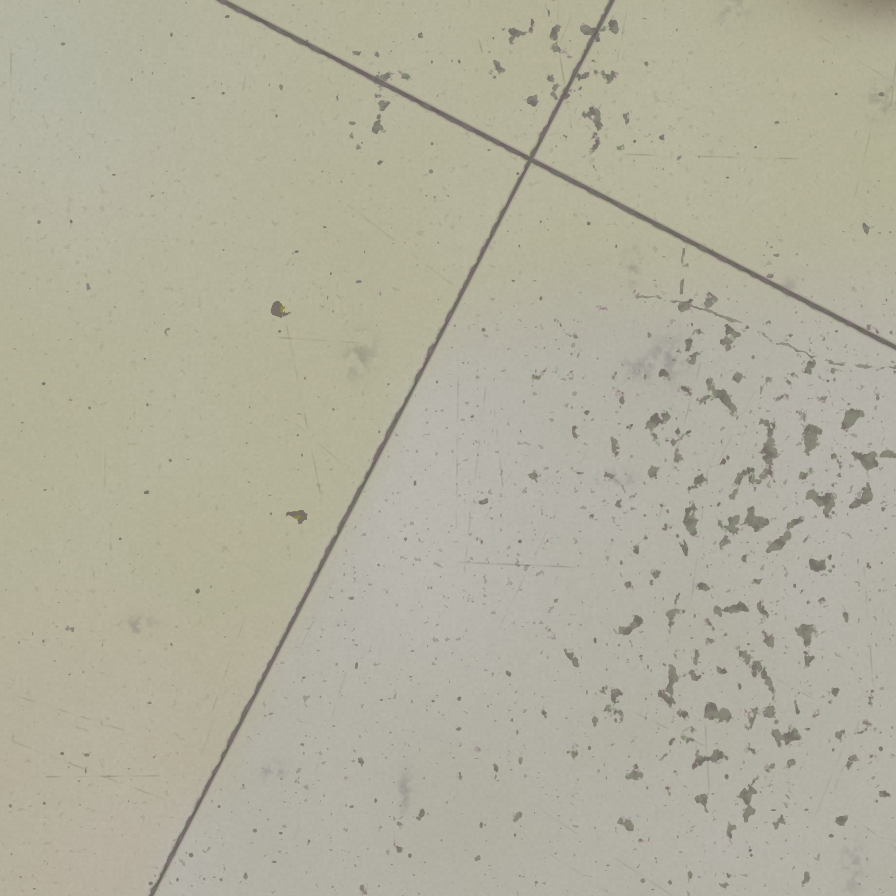
Reproduce this texture procedurally as a WebGL 2 fragment shader.

```glsl
#version 300 es
precision highp float;
// Worn, pale painted concrete floor with two crossing joints, chips and scratches.

uniform vec2 u_resolution;
out vec4 fragColor;

vec2 hash2(vec2 p) {
  vec3 q = fract(vec3(p.xyx) * vec3(0.1031, 0.1030, 0.0973));
  q += dot(q, q.yzx + 33.33);
  return fract((q.xx + q.yz) * q.zy);
}

float cornerRamp(vec2 cell, vec2 f, vec2 corner) {
  return dot(hash2(cell + corner + 57.0) * 2.0 - 1.0, f - corner);
}

float gradientNoise(vec2 p) {
  vec2 i = floor(p), f = p - i;
  vec2 u = f * f * f * (f * (f * 6.0 - 15.0) + 10.0);
  return mix(mix(cornerRamp(i, f, vec2(0, 0)), cornerRamp(i, f, vec2(1, 0)), u.x),
             mix(cornerRamp(i, f, vec2(0, 1)), cornerRamp(i, f, vec2(1, 1)), u.x), u.y);
}

float fbm(vec2 p) {
  float sum = 0.0, gain = 1.0;
  for (int i = 0; i < 4; i++) {
    sum += gain * gradientNoise(p);
    p = mat2(1.6, 1.2, -1.2, 1.6) * p + 13.7;
    gain *= 0.5;
  }
  return sum;
}

float blob(vec2 p, vec2 center, vec2 radius) {
  vec2 d = (p - center) / radius;
  return exp(-dot(d, d));
}

float segment(vec2 p, vec2 a, vec2 b) {
  vec2 d = b - a;
  return length(p - a - d * clamp(dot(p - a, d) / dot(d, d), 0.0, 1.0));
}

// Tiny uneven pits, one at most per cell.
float specks(vec2 p, float cells, float chance, float soft) {
  vec2 cell = floor(p * cells);
  vec2 spot = hash2(cell + 5.0), pick = hash2(cell + 91.0);
  vec2 d = fract(p * cells) - mix(vec2(0.25), vec2(0.75), spot);
  d *= mix(vec2(0.7, 1.5), vec2(1.5, 0.7), spot.y);
  float radius = mix(0.04, 0.10, pick.y * pick.y) + 0.07 * gradientNoise(p * cells * 6.0);
  return step(pick.x, chance) * (1.0 - smoothstep(-soft, soft, (length(d) - radius) / cells));
}

void main() {
  vec2 p = gl_FragCoord.xy / u_resolution;
  float soft = max(0.7 / u_resolution.y, 0.0009);
  float cloud = fbm(p * 3.0 + 4.0);
  float grit = fbm(p * 70.0);

  // Joint frame: x runs across the steep joint, y across the long one.
  vec2 fromCross = p - vec2(0.592, 0.822);
  vec2 joint = vec2(dot(fromCross, vec2(0.889, -0.458)), dot(fromCross, vec2(0.458, 0.889)));

  // Olive paint fading to grey in the lower right slab.
  float grey = smoothstep(-0.025, 0.035, joint.x + 0.04 * cloud)
             * (1.0 - smoothstep(0.52, 0.70, p.y + 0.08 * cloud - 0.08 * p.x));
  vec3 olive = mix(vec3(0.705, 0.68, 0.61), vec3(0.705, 0.695, 0.598), smoothstep(0.0, 0.5, p.y));
  vec3 color = mix(olive, vec3(0.70, 0.69, 0.648), grey);
  color += vec3(0.022, 0.018, 0.04) * cloud + 0.01 * grit + 0.022 * gradientNoise(p * 230.0);
  color += vec3(0.0, 0.01, 0.04) * blob(p, vec2(0.06, 0.93), vec2(0.17));
  color += vec3(0.02, 0.02, 0.025) * blob(p, vec2(0.46, 0.45), vec2(0.10, 0.18)) * grey;
  color -= vec3(0.20, 0.22, 0.20) * blob(p, vec2(1.0, 1.02), vec2(0.10, 0.045));

  // Faint scuffs.
  for (int i = 0; i < 12; i++) {
    vec2 place = hash2(vec2(float(i), 17.0)), size = hash2(vec2(float(i), 43.0));
    float scuff = blob(p + 0.012 * grit, place, mix(vec2(0.008), vec2(0.03), size));
    color -= vec3(0.09, 0.095, 0.07) * scuff * smoothstep(-0.3, 0.4, grit);
  }

  // Broken hairline scratches, mostly steep, some shallow.
  for (int i = 0; i < 42; i++) {
    vec2 start = hash2(vec2(float(i), 7.0)), pick = hash2(vec2(float(i), 29.0));
    float angle = (i % 3 == 0 ? -0.35 : 1.45) + 0.8 * (pick.x - 0.5);
    vec2 end = start + vec2(cos(angle), sin(angle)) * mix(0.04, 0.24, pick.y);
    float mark = 1.0 - smoothstep(0.0, 2.0 * soft, segment(p + 0.0015 * cloud, start, end));
    color -= mark * mix(0.03, 0.09, pick.x) * smoothstep(-0.2, 0.3, gradientNoise(p * 45.0 + float(i)));
  }

  // Chips crowd into a few worn patches and thin out across the right side.
  float wear = blob(p, vec2(0.84, 0.50), vec2(0.17, 0.13)) + blob(p, vec2(0.63, 0.95), vec2(0.10, 0.10))
             + 0.9 * blob(p, vec2(0.43, 0.89), vec2(0.06, 0.07))
             + 0.72 * blob(p, vec2(0.82, 0.20), vec2(0.19, 0.15))
             + 0.7 * blob(p, vec2(0.69, 0.84), vec2(0.08, 0.05))
             + blob(p, vec2(0.76, 0.67), vec2(0.05, 0.025))
             + 0.35 * grey;
  float limit = mix(0.72, 0.245, min(wear, 1.0));
  vec2 bent = p + 0.006 * vec2(gradientNoise(p * 30.0), gradientNoise(p * 30.0 + 40.0));
  float ragged = fbm(bent * vec2(46.0, 42.0) + 2.0);
  float chips = smoothstep(limit - 0.03, limit + 0.03, ragged);
  float halo = smoothstep(limit - 0.10, limit, ragged);

  // Pits: a few plain ones, and many small pale ones on the grey slab.
  float pits = specks(p, 34.0, 0.10 + 0.10 * grey, soft);
  pits = max(pits, 0.75 * specks(p + 0.37, 75.0, 0.06 + 0.12 * grey, soft));
  float dust = smoothstep(0.40, 0.55, fbm(p * 110.0 + 9.0) + 0.25 * cloud);
  color -= 0.10 * dust * (0.4 + 0.6 * grey);
  chips = max(chips, pits);

  // Broken crack bending away under the long joint.
  float bend = 0.668 - 0.078 * smoothstep(0.72, 0.97, p.x) + 0.006 * grit;
  float crack = min(abs(p.y - bend) + 0.2 * max(0.70 - p.x, 0.0),
                    segment(p + 0.003 * grit, vec2(0.763, 0.722), vec2(0.76, 0.672)));
  crack = (1.0 - smoothstep(0.0008, 0.0008 + 1.5 * soft, crack)) * smoothstep(-0.2, 0.05, fbm(p * 45.0 + 8.0));
  chips = max(chips, 0.85 * crack);

  // Joints with crumbled edges.
  float longJoint = abs(joint.y + 0.0008 * grit) - 0.0025 - 0.0012 * grit;
  float steepJoint = abs(joint.x + 0.0015 * grit) - 0.0021 - 0.002 * grit;
  float gap = min(longJoint, steepJoint);
  float cut = 1.0 - smoothstep(-soft, soft, gap);
  halo = max(halo, 1.0 - smoothstep(0.0, 0.003, gap));

  // Mauve and green rims around the dark cavities.
  vec3 rim = mix(vec3(0.63, 0.54, 0.57), vec3(0.53, 0.57, 0.46), smoothstep(-0.1, 0.1, gradientNoise(p * 60.0 + 3.0)));
  color = mix(color, rim, 0.65 * halo);
  color = mix(color, mix(vec3(0.46, 0.44, 0.41), vec3(0.53, 0.53, 0.47), smoothstep(-0.4, 0.3, grit)), chips);
  color = mix(color, vec3(0.43, 0.405, 0.385) + 0.08 * grit, 0.95 * cut);

  // Two flakes with yellow-green edges.
  for (int i = 0; i < 2; i++) {
    vec2 center = vec2(0.312 + 0.021 * float(i), 0.655 - 0.23 * float(i));
    float flake = length((p - center) * vec2(1.0, 1.2)) + 0.012 * grit;
    vec3 tint = mix(vec3(0.47, 0.44, 0.40), vec3(0.56, 0.56, 0.27), smoothstep(-0.1, 0.2, grit));
    color = mix(color, tint, 1.0 - smoothstep(0.008 - soft, 0.008 + soft, flake));
  }

  fragColor = vec4(color, 1.0);
}
```
